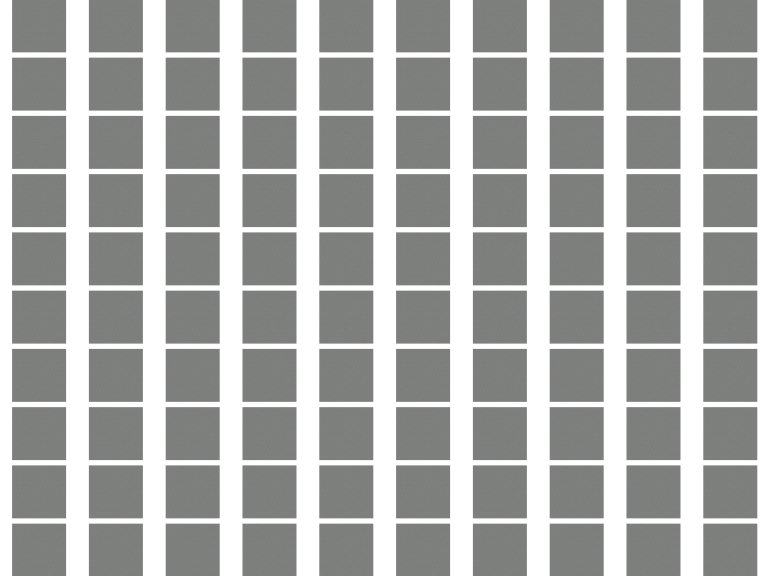
A WebGL 2 fragment shader for this pattern:

```glsl
#version 300 es
precision highp float;
// Ten by ten grid of plain grey tiles on white, with wide upright gaps and
// narrow level ones. Each tile is a box with pixel-wide smooth edges, and its
// face carries a very faint diagonal weave with a little coloured grain.

uniform vec2 u_resolution;
out vec4 outColor;

// Layout, as fractions of the canvas width and height
const vec2 PITCH = vec2(0.1, 0.10113);         // spacing of the tiles
const vec2 TILE_HALF = vec2(0.03516, 0.04597); // half size of a tile
const vec2 GRID_CENTRE = vec2(0.5009, 0.5);    // a corner shared by four cells

// Colours
const vec3 PAPER = vec3(1.0);
const vec3 TILE_GREY = vec3(0.492, 0.498, 0.492);

// Face texture
const float WEAVE_COUNT = 7.0;    // weave repeats across a tile
const float WEAVE_DEPTH = 0.007;
const float GRAIN_COUNT = 36.0;   // grain cells across a tile
const float GRAIN_DEPTH = 0.012;
const float TAU = 6.2831853;

vec3 hash32(vec2 p) {
  vec3 q = fract(vec3(p.xyx) * vec3(0.1031, 0.1030, 0.0973));
  q += dot(q, q.yxz + 33.33);
  return fract((q.xxy + q.yzz) * q.zyx);
}

// Smooth value noise, one independent value per colour channel
vec3 colourNoise(vec2 p) {
  vec2 cell = floor(p);
  vec2 f = fract(p);
  f = f * f * (3.0 - 2.0 * f);
  vec3 low = mix(hash32(cell), hash32(cell + vec2(1.0, 0.0)), f.x);
  vec3 high = mix(hash32(cell + vec2(0.0, 1.0)), hash32(cell + 1.0), f.x);
  return mix(low, high, f.y);
}

// Grey face of a tile; face runs from 0 to 1 along both sides
vec3 tileFace(vec2 face) {
  vec2 w = face * WEAVE_COUNT * TAU;
  float weave = sin(w.x + w.y) * cos(w.y * 2.0 - w.x);
  vec3 grain = colourNoise(face * GRAIN_COUNT) - 0.5;
  grain = mix(vec3(dot(grain, vec3(1.0 / 3.0))), grain, 0.6);
  return TILE_GREY + WEAVE_DEPTH * weave + GRAIN_DEPTH * grain;
}

void main() {
  vec2 uv = gl_FragCoord.xy / u_resolution;

  // Position measured from the centre of the nearest tile
  vec2 local = (fract((uv - GRID_CENTRE) / PITCH) - 0.5) * PITCH;

  // Share of this pixel covered by the tile
  vec2 inside = (TILE_HALF - abs(local)) * u_resolution;
  vec2 cover = clamp(inside + 0.5, 0.0, 1.0);

  vec3 face = tileFace(local / (2.0 * TILE_HALF) + 0.5);
  outColor = vec4(mix(PAPER, face, cover.x * cover.y), 1.0);
}
```
